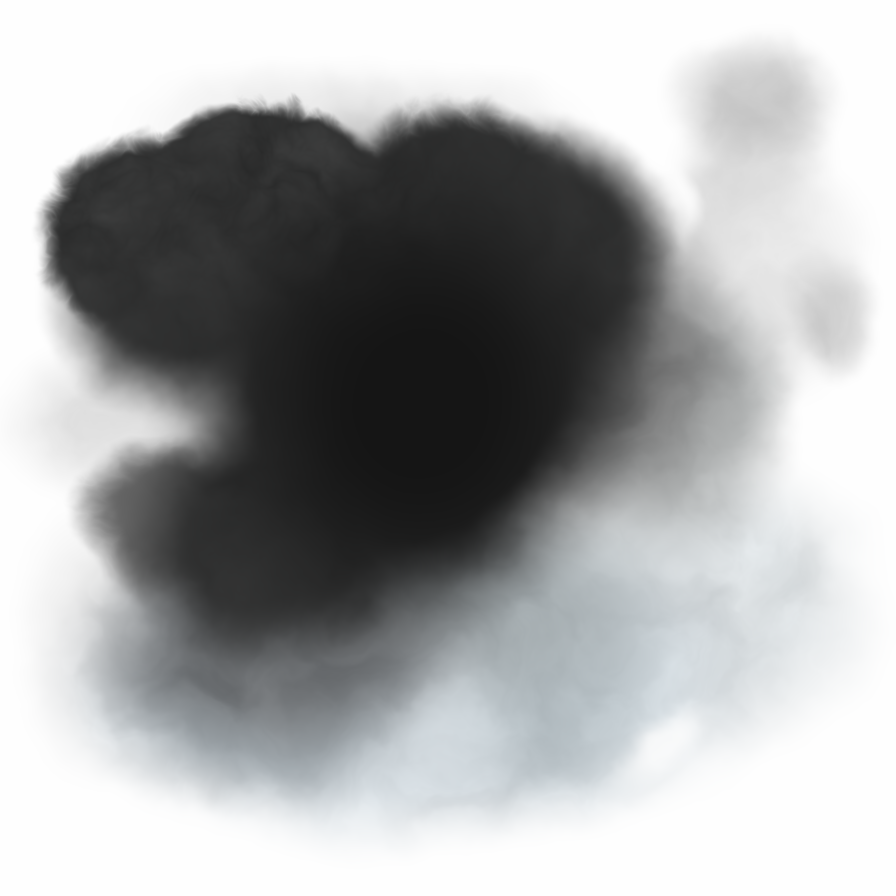
This background is drawn by a WebGL 1 fragment shader. Its source:

```glsl
precision highp float;
// A dark storm cloud with a lumpy crown, pale mist below and loose wisps on white.

uniform vec2 u_resolution;

#define WARP 0.045        // bend of the soft outlines
#define WARP_SCALE 6.0
#define LUMP 0.26         // size of the crown's bulges
#define LUMP_SCALE 15.0
#define MOTTLE 0.13       // contrast inside the mist
#define RELIEF 0.13       // contrast inside the crown
#define PAPER vec3(0.995)
#define CORE vec3(0.082)
#define SMOKE vec3(0.19, 0.192, 0.192)

vec2 hash2(vec2 cell) {
  vec3 h = fract(cell.xyx * vec3(0.1031, 0.103, 0.0973));
  h += dot(h, h.yzx + 33.33);
  return fract((h.xx + h.yz) * h.zy) * 2.0 - 1.0;
}

float gradientNoise(vec2 p) {
  vec2 i = floor(p), f = fract(p);
  vec2 u = f * f * f * (f * (f * 6.0 - 15.0) + 10.0);
  vec2 e = vec2(1.0, 0.0);
  float low = mix(dot(hash2(i), f), dot(hash2(i + e), f - e), u.x);
  float high = mix(dot(hash2(i + e.yx), f - e.yx), dot(hash2(i + 1.0), f - 1.0), u.x);
  return mix(low, high, u.y);
}

float fbm(vec2 p) {
  float sum = 0.0, amp = 0.6;
  for (int i = 0; i < 5; i++) {
    sum += amp * gradientNoise(p);
    p = mat2(1.6, 1.2, -1.2, 1.6) * p + 7.3;
    amp *= 0.5;
  }
  return sum;
}

// Rounded bulges separated by thin creases
float billow(vec2 p) {
  float sum = 0.0, amp = 0.7;
  for (int i = 0; i < 4; i++) {
    sum += amp * abs(gradientNoise(p));
    p = mat2(1.6, 1.2, -1.2, 1.6) * p + 3.7;
    amp *= 0.5;
  }
  return sum;
}

// Coverage of an ellipse whose edge fades over 1 - soft .. 1 + soft
float puff(vec2 p, vec2 center, vec2 radius, float soft) {
  return 1.0 - smoothstep(1.0 - soft, 1.0 + soft, length((p - center) / radius));
}

float crownPuff(vec2 p, vec2 center, vec2 radius, float soft, float bulge) {
  float d = length((p - center) / radius) - LUMP * (bulge - 0.25);
  return 1.0 - smoothstep(1.0 - soft, 1.0 + soft, d);
}

float join(float a, float b) { return a + b - a * b; }

void main() {
  vec2 uv = (gl_FragCoord.xy - 0.5 * u_resolution) / min(u_resolution.x, u_resolution.y) + 0.5;
  vec2 bend = vec2(fbm(uv * WARP_SCALE + 2.0), fbm(uv * WARP_SCALE + 19.0));
  vec2 p = uv + WARP * bend;
  float mist = fbm(uv * 8.0 + bend * 1.5 + 41.0);
  float bulge = billow(uv * LUMP_SCALE + bend * 1.2);
  vec3 col = PAPER;

  // Wisps at the upper right
  col = mix(col, vec3(0.90), 0.9 * puff(p, vec2(0.84, 0.69), vec2(0.10, 0.11), 0.45));
  col = mix(col, vec3(0.87), 0.8 * puff(p, vec2(0.84, 0.81), vec2(0.06, 0.08), 0.6));
  col = mix(col, vec3(0.77), 0.9 * puff(p, vec2(0.845, 0.89), vec2(0.065, 0.052), 0.6));
  col = mix(col, vec3(0.78), 0.8 * puff(p, vec2(0.925, 0.65), vec2(0.04, 0.05), 0.6));
  col = mix(col, PAPER, puff(p, vec2(0.758, 0.768), vec2(0.03, 0.038), 0.4));

  // Pale fog on the left and above the crown
  col = mix(col, vec3(0.87), 0.8 * puff(p, vec2(0.14, 0.53), vec2(0.10, 0.07), 0.6));
  col = mix(col, vec3(0.90), 0.8 * puff(p, vec2(0.13, 0.28), vec2(0.08, 0.11), 0.6));
  col = mix(col, vec3(0.87), 0.6 * puff(p, vec2(0.40, 0.86), vec2(0.19, 0.055), 0.5));

  // Cool mist along the bottom and lower right
  col = mix(col, vec3(0.84, 0.86, 0.87), 0.9 * puff(p, vec2(0.78, 0.33), vec2(0.16, 0.14), 0.4));
  col = mix(col, vec3(0.83, 0.86, 0.88), 0.95 * puff(p, vec2(0.46, 0.24), vec2(0.34, 0.16), 0.3));
  col = mix(col, vec3(0.66, 0.70, 0.72), 0.75 * puff(p, vec2(0.62, 0.23), vec2(0.10, 0.10), 0.7));
  col = mix(col, vec3(0.62, 0.65, 0.66), 0.7 * puff(p, vec2(0.56, 0.34), vec2(0.14, 0.10), 0.6));
  col = mix(col, vec3(0.56, 0.59, 0.61), 0.85 * puff(p, vec2(0.30, 0.21), vec2(0.15, 0.09), 0.55));
  col = mix(col, vec3(0.40, 0.41, 0.42), 0.9 * puff(p, vec2(0.31, 0.29), vec2(0.17, 0.10), 0.5));

  // Grey shoulder on the right
  col = mix(col, vec3(0.66, 0.67, 0.67), 0.95 * puff(p, vec2(0.75, 0.54), vec2(0.105, 0.13), 0.4));
  col = mix(col, vec3(0.46), 0.9 * puff(p, vec2(0.70, 0.61), vec2(0.09, 0.14), 0.6));

  // Mottling fades out on bare paper
  float veil = smoothstep(0.0, 0.15, PAPER.r - col.r);
  col += MOTTLE * veil * mist;

  // Dark mass: lumpy crown, smooth body and lower left lobe
  float crown = crownPuff(uv, vec2(0.165, 0.735), vec2(0.115, 0.11), 0.14, bulge);
  crown = join(crown, crownPuff(uv, vec2(0.29, 0.755), vec2(0.155, 0.128), 0.09, bulge));
  crown = join(crown, crownPuff(uv, vec2(0.51, 0.755), vec2(0.135, 0.122), 0.18, bulge));
  float body = puff(p, vec2(0.45, 0.58), vec2(0.235, 0.25), 0.28);
  body = join(body, puff(p, vec2(0.62, 0.71), vec2(0.115, 0.125), 0.35));
  body = join(body, puff(p, vec2(0.20, 0.68), vec2(0.12, 0.11), 0.4));
  body = join(body, puff(p, vec2(0.30, 0.40), vec2(0.13, 0.115), 0.38));
  float lobe = crownPuff(p, vec2(0.18, 0.42), vec2(0.072, 0.075), 0.35, bulge);
  col = mix(col, vec3(0.33), 0.9 * lobe);

  float depth = smoothstep(0.06, 0.34, length((uv - vec2(0.47, 0.55)) * vec2(1.1, 1.0)));
  vec3 smoke = mix(CORE, SMOKE, depth);
  float lit = smoothstep(0.58, 0.82, uv.y) * smoothstep(0.62, 0.35, uv.x);
  smoke += depth * (RELIEF * lit * (bulge - 0.18) + 0.05 * mist);
  col = mix(col, smoke, join(crown, body));

  // Bright streak near the lower right rim
  vec2 streak = mat2(0.8, -0.6, 0.6, 0.8) * (p - vec2(0.74, 0.165));
  col = mix(col, PAPER, 0.8 * puff(streak, vec2(0.0), vec2(0.05, 0.022), 0.7));

  gl_FragColor = vec4(clamp(col, 0.0, 1.0), 1.0);
}
```
